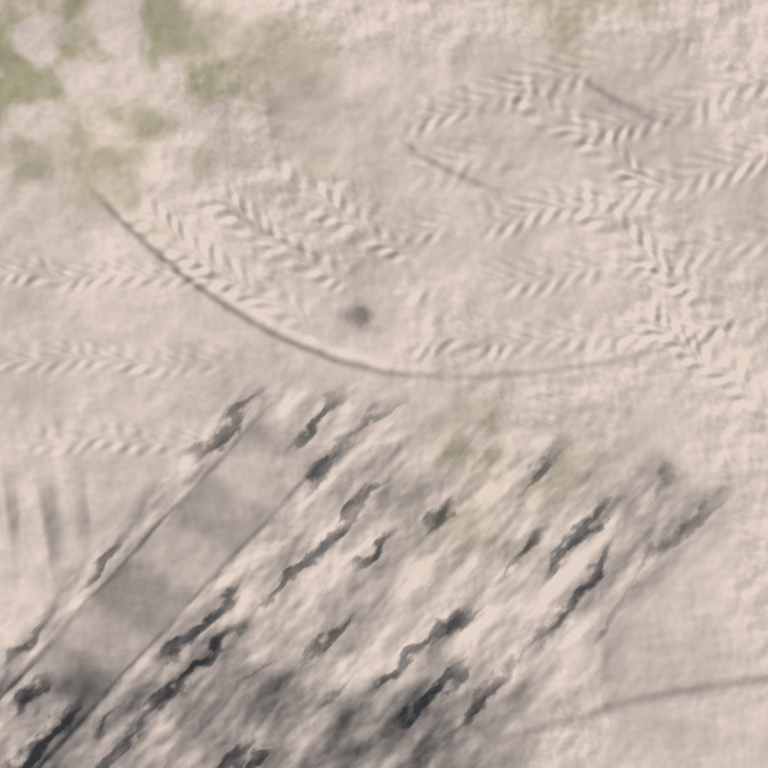
Write a three.js fragment shader that draws this texture.

```glsl
// Draws pale sandy ground seen from above, with tyre treads, diagonal ruts, moss and dark soil.
varying vec2 vUv;

const vec3 SHADOW = vec3(0.20, 0.205, 0.215);
const vec3 SAND = vec3(0.865, 0.80, 0.757);
const vec3 MOSS = vec3(0.56, 0.55, 0.43);
const vec2 LIGHT = vec2(-0.75, 0.66);
const vec2 RUT_DIR = vec2(0.68, 0.733);
const float BASE_TONE = 0.925;
const float RELIEF_STEP = 0.004;
const float RELIEF_GAIN = 0.11;
const float LUG_PITCH = 0.025;
const float RUT_GAP = 0.049;
const float SLAB_PITCH = 0.147;

float hash(vec2 p) {
  return fract(sin(dot(p, vec2(127.1, 311.7))) * 43758.5453);
}

float noise(vec2 p) {
  vec2 i = floor(p), f = fract(p);
  f = f * f * (3.0 - 2.0 * f);
  return mix(mix(hash(i), hash(i + vec2(1, 0)), f.x),
             mix(hash(i + vec2(0, 1)), hash(i + vec2(1, 1)), f.x), f.y);
}

float fbm(vec2 p) {
  float sum = 0.0, amp = 0.53;
  for (int i = 0; i < 4; i++) {
    sum += amp * noise(p);
    p = mat2(1.6, 1.2, -1.2, 1.6) * p + 3.7;
    amp *= 0.5;
  }
  return sum;
}

float below(float edge, float soft, float x) {
  return 1.0 - smoothstep(edge - soft, edge + soft, x);
}

float bump(float d, float width) {
  return exp(-d * d / (width * width));
}

vec2 rutSpace(vec2 p) {
  return vec2(dot(p, RUT_DIR), dot(p, vec2(-RUT_DIR.y, RUT_DIR.x)));
}

// Chevron lugs along a bent band from a to b
float tread(vec2 p, vec2 a, vec2 b, float width, float bend) {
  float len = length(b - a);
  vec2 dir = (b - a) / len, q = p - a;
  float s = dot(q, dir);
  float t = dot(q, vec2(-dir.y, dir.x)) - bend * s * (len - s);
  float mask = below(width, 0.006, abs(t)) * smoothstep(0.0, 0.05, s) * below(len - 0.03, 0.03, s);
  float side = t > 0.0 ? 0.5 : 0.0;
  float lug = sin(6.2832 * ((s + 0.7 * abs(t)) / LUG_PITCH + side));
  return mask * lug * smoothstep(0.003, 0.01, abs(t));
}

float treads(vec2 p) {
  float h = 0.0;
  vec2 w = p + 0.016 * (vec2(noise(p * 24.0), noise(p * 24.0 + 31.0)) - 0.5);
  for (int i = 0; i < 5; i++) {
    float k = float(i);
    h += tread(w, vec2(0.50, 0.56 + 0.07 * k), vec2(1.04, 0.60 + 0.105 * k), 0.022, -0.2);
    if (i < 3) {
      h += tread(w, vec2(-0.06, 0.43 + 0.105 * k), vec2(0.30 + 0.05 * k, 0.42 + 0.105 * k), 0.017, 0.1);
      h += tread(w, vec2(0.16 + 0.09 * k, 0.74 + 0.02 * k), vec2(0.42 + 0.07 * k, 0.58 + 0.04 * k), 0.022, -0.5);
      h += tread(w, vec2(0.66 + 0.08 * k, 0.90 - 0.14 * k), vec2(0.87 + 0.08 * k, 0.75 - 0.15 * k), 0.022, -0.5);
    }
  }
  return h * smoothstep(0.1, 0.5, noise(p * 10.0 + 4.0)) * (0.4 + 0.9 * noise(p * 48.0));
}

// Lugs, loose dents and clods drawn out along the ruts
float height(vec2 p, float rough) {
  float trampled = smoothstep(0.3, 0.6, p.x + 0.3 * p.y) * smoothstep(0.40, 0.65, noise(p * 7.0 + 8.0));
  float grain = (2.2 + 2.6 * trampled) * fbm(p * 46.0);
  float clods = 5.0 * fbm(rutSpace(p) * vec2(26.0, 50.0));
  return treads(p) + mix(grain, clods, rough);
}

// Broken dark furrows; q.x runs along them
float ruts(vec2 q) {
  float cut = 0.0, ragged = 0.034 * (fbm(q * vec2(34.0, 60.0)) - 0.5);
  for (int i = 0; i < 12; i++) {
    float k = float(i);
    float center = 0.092 - RUT_GAP * k + 0.03 * (noise(vec2(q.x * 5.0, k * 7.0)) - 0.5);
    float start = i == 0 ? 0.15 : 0.38;
    float open = smoothstep(start, start + 0.4, noise(vec2(q.x * 14.0 + k * 3.7, k * 5.3)));
    cut = max(cut, open * below(0.001 + 0.007 * open, 0.005, abs(q.y - center + ragged)));
  }
  return cut;
}

// Long curved wheel edge and shorter scrapes beside it
float scrapes(vec2 p) {
  float x = p.x - 0.58, k = x < 0.0 ? 1.17 : 0.49;
  float d = (p.y - 0.517 - k * x * x) / sqrt(1.0 + 4.0 * k * k * x * x) + 0.006 * (fbm(p * 30.0) - 0.5);
  float fade = smoothstep(0.10, 0.16, p.x) * mix(1.0, 0.3, smoothstep(0.42, 0.6, p.x));
  float tone = fade * (0.11 * bump(d - 0.002, 0.006) - 0.29 * bump(d + 0.009, 0.005));
  for (int i = 0; i < 3; i++) {
    vec2 q = p - vec2(0.28, 0.74) - float(i) * vec2(0.23, 0.085);
    float on = smoothstep(0.0, 0.03, q.x) * below(0.13, 0.03, q.x);
    tone -= 0.17 * on * bump(q.y + 0.75 * q.x - 1.6 * q.x * q.x, 0.006);
  }
  return tone;
}

void main() {
  vec2 p = vUv, q = rutSpace(p);
  float broad = fbm(p * 6.0 + 9.0);

  // Rutted field and the smooth pressed slab inside it
  float field = below(0.105, 0.012, q.y) * smoothstep(-0.52, -0.40, q.y) * below(0.66 - 0.55 * q.y, 0.05, q.x);
  float slab = below(0.047, 0.006, abs(q.y - 0.014)) * smoothstep(0.10, 0.16, q.x) * below(0.57, 0.03, q.x);
  float loose = field * (1.0 - slab);

  // Relief lit from one side
  vec2 e = LIGHT * RELIEF_STEP;
  float tone = BASE_TONE + 0.26 * (broad - 0.5) + 0.16 * (fbm(p * 28.0) - 0.5);
  tone += RELIEF_GAIN * (height(p - e, loose) - height(p + e, loose));
  tone += scrapes(p);

  // Furrows, streaks, slab bars and slab rims
  float streak = fbm(vec2(q.x * 13.0, q.y * 46.0));
  tone -= loose * (0.5 * ruts(q) + 0.75 * (streak - 0.41));
  float bar = cos(6.2832 * (q.x + 0.25 * q.y - 0.367) / SLAB_PITCH);
  tone += slab * (0.15 * smoothstep(-0.6, 0.7, bar) - 0.27);
  float rim = bump(abs(q.y - 0.014 + 0.012 * (streak - 0.5)) - 0.049, 0.004);
  tone -= 0.3 * rim * field * below(0.57, 0.03, q.x) * (0.3 + noise(q * 16.0));
  float creases = smoothstep(0.62, 0.9, noise(vec2(p.x * 42.0 + p.y * 4.0, p.y * 5.0)));
  tone -= 0.28 * creases * smoothstep(0.10, 0.14, q.y) * below(0.37, 0.04, p.y);

  // Shaded hollows, dark soil and a thin twig line
  for (int i = 0; i < 2; i++) {
    vec2 c = p - vec2(0.47, 0.59) - float(i) * vec2(0.39, -0.205);
    tone -= 0.42 * bump(length(c) + 0.04 * (fbm(p * 34.0) - 0.5), 0.018);
  }
  float soil = below(0.10, 0.06, p.y + 0.3 * (fbm(p * 9.0 + 2.0) - 0.5)) * below(0.70, 0.08, p.x);
  soil *= 0.5 + 0.5 * max(bump(p.x - 0.5, 0.18), bump(p.x, 0.08));
  tone -= 0.52 * soil * (0.35 + 1.1 * fbm(p * 22.0));
  tone -= 0.18 * bump(p.y - 0.05 - 0.21 * (p.x - 0.67) + 0.02 * (broad - 0.5), 0.007) * smoothstep(0.62, 0.72, p.x);

  // Moss at the top left, the top edge and right of centre
  float mossArea = smoothstep(0.58, 0.9, p.y) * below(0.34, 0.24, p.x) + bump(length(p - vec2(0.65, 0.38)), 0.09)
                 + 0.7 * bump(length(p - vec2(0.76, 1.0)), 0.09);
  float moss = mossArea * smoothstep(0.36, 0.72, fbm(p * 19.0 + 5.0));
  vec3 color = mix(SHADOW, SAND, clamp(tone, 0.02, 1.05));
  color = mix(color, MOSS * (0.3 + 0.75 * tone), clamp(0.8 * moss, 0.0, 0.75));
  gl_FragColor = vec4(color, 1.0);
}
```
